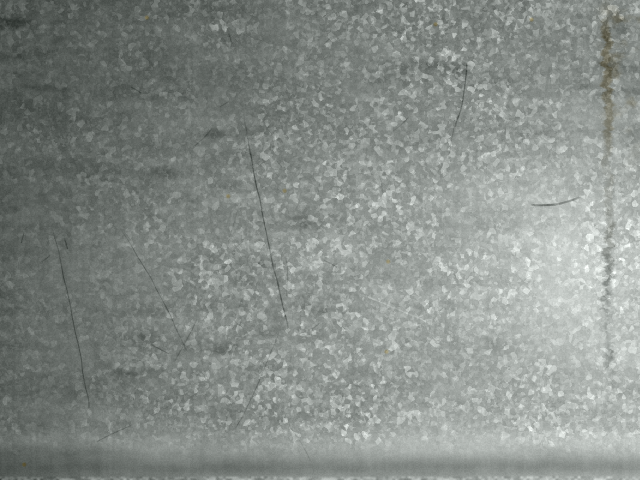
Reproduce this texture procedurally as a Shadertoy shader.

```glsl
float hash(vec2 p) {
    vec3 q = fract(vec3(p.xyx) * 0.1031);
    q += dot(q, q.yzx + 33.33);
    return fract((q.x + q.y) * q.z);
}

vec2 hash2(vec2 p) {
    return vec2(hash(p), hash(p + 57.3));
}

float noise(vec2 p) {
    vec2 i = floor(p), f = fract(p);
    f = f * f * (3.0 - 2.0 * f);
    return mix(mix(hash(i), hash(i + vec2(1, 0)), f.x),
               mix(hash(i + vec2(0, 1)), hash(i + vec2(1, 1)), f.x), f.y);
}

float fbm(vec2 p) {
    float sum = 0.0, amp = 0.5;
    for (int i = 0; i < 5; i++) {
        sum += amp * noise(p);
        p = mat2(1.8, 0.3, -0.3, 1.8) * p + 9.7;
        amp *= 0.55;
    }
    return sum - 0.53;
}

// Zinc spangle: soft-edged cells, mostly grey with a few bright flakes
float spangle(vec2 p) {
    p += 0.7 * vec2(noise(p * 0.9), noise(p * 0.9 + 31.0));
    vec2 cell = floor(p);
    float total = 0.0, weight = 0.0;
    for (int y = -1; y <= 1; y++)
    for (int x = -1; x <= 1; x++) {
        vec2 id = cell + vec2(x, y);
        vec2 d = id + hash2(id) - p;
        float w = exp(-13.0 * dot(d, d));
        float tone = hash(id + 113.0);
        total += w * (0.45 * tone + 0.9 * pow(tone, 6.0));
        weight += w;
    }
    return total / weight - 0.35;
}

// Slightly bowed scratch that fades at its start and wears unevenly
float scratch(vec2 p, vec2 a, vec2 b, float bow, float width) {
    vec2 dir = b - a;
    float len = length(dir);
    dir /= len;
    vec2 q = vec2(dot(p - a, dir), dot(p - a, vec2(-dir.y, dir.x)));
    float t = q.x / len;
    float off = abs(q.y - bow * t * (1.0 - t) - 0.003 * (noise(vec2(q.x * 35.0, a.x * 90.0)) - 0.5));
    float soft = max(1.0 / iResolution.y, 0.0012);
    float line = 1.0 - smoothstep(width - soft * 0.5, width + soft, off);
    float ends = smoothstep(0.0, 0.25, t) * (1.0 - smoothstep(0.95, 1.0, t));
    return line * ends * (0.5 + 0.5 * noise(q * 60.0 + a * 40.0));
}

void mainImage(out vec4 fragColor, in vec2 fragCoord) {
    vec2 p = fragCoord / iResolution.y;
    float u = fragCoord.x / iResolution.x;

    // Uneven light: dim at the left and top, glow at the right
    float light = 0.36 + 0.36 * u + 0.05 * sin(3.14159 * u);
    light -= 0.18 * smoothstep(0.4, 1.0, p.y) * (0.35 + 0.65 * u);
    vec2 glow = (p - vec2(1.2, 0.46)) / vec2(0.16, 0.19);
    light += 0.11 * exp(-dot(glow, glow));
    light += 0.06 * fbm(p * 4.0);

    // Rolled lower edge
    float rim = p.y + 0.008 * fbm(vec2(p.x * 6.0, 2.0));
    light += 0.05 * exp(-pow((rim - 0.085) / 0.03, 2.0));
    light -= (0.06 + 0.11 * u) * exp(-pow((rim - 0.027) / 0.019, 2.0));
    float lip = 1.0 - smoothstep(0.004, 0.011, rim);
    light += lip * (0.25 * noise(p * 150.0) - 0.08);

    // Metal grain, smears and faint upright rolling lines
    float crisp = smoothstep(0.03, 0.12, p.y) * (0.5 + 0.6 * smoothstep(0.0, 0.5, u));
    float grain = 0.15 * spangle(p * 105.0) + 0.09 * spangle(p * 190.0 + 40.0);
    light += grain * crisp * (0.85 + 1.3 * fbm(p * 7.0 + 5.0));
    light += 0.10 * fbm(p * vec2(6.0, 36.0) + 3.0) + 0.06 * fbm(p * 45.0);
    light += 0.035 * (hash(floor(p * 400.0)) - 0.5);
    light += 0.02 * (noise(vec2(p.x * 170.0, p.y * 2.0)) - 0.5);
    float smear = smoothstep(0.12, 0.35, fbm(p * vec2(9.0, 22.0) + 17.0));
    light -= 0.08 * smear * smoothstep(0.1, 0.2, p.y);

    // Long scratches
    float dark = 0.9 * scratch(p, vec2(0.505, 0.78), vec2(0.603, 0.305), -0.02, 0.0007);
    dark += 0.6 * scratch(p, vec2(0.585, 0.32), vec2(0.49, 0.105), 0.02, 0.0004);
    dark += 0.7 * scratch(p, vec2(0.1, 0.56), vec2(0.188, 0.14), 0.02, 0.0005);
    dark += 0.6 * scratch(p, vec2(0.24, 0.54), vec2(0.392, 0.262), 0.03, 0.0004);
    dark += 0.9 * scratch(p, vec2(0.943, 0.72), vec2(0.971, 0.87), -0.03, 0.0008);
    dark += 1.2 * scratch(p, vec2(1.216, 0.593), vec2(1.105, 0.573), 0.03, 0.0016);

    // Scattered small scratches, steep and more common at the left
    for (int i = 0; i < 30; i++) {
        vec2 seed = vec2(i, 7.0);
        vec2 start = hash2(seed) * vec2(1.3, 0.85) + vec2(0.0, 0.1);
        start.x *= mix(0.55, 1.0, hash(seed + 3.0));
        float angle = -1.57 + 2.4 * (hash(seed + 11.0) - 0.5);
        float len = 0.025 + 0.15 * pow(hash(seed + 19.0), 3.0);
        float bow = 0.3 * len * (hash(seed + 29.0) - 0.5);
        float depth = 0.15 + 0.5 * hash(seed + 41.0);
        dark += depth * scratch(p, start, start + len * vec2(cos(angle), sin(angle)), bow, 0.0005);
    }
    light -= 0.24 * min(dark, 1.2);
    light += 0.09 * scratch(p, vec2(0.74, 0.39), vec2(0.9, 0.325), 0.01, 0.0007);

    vec3 color = light + vec3(-0.011, 0.011, -0.004);

    // Ragged vertical stain, browner toward the top
    float ragged = 0.028 * fbm(p * vec2(12.0, 90.0)) + 0.012 * fbm(vec2(p.y * 8.0, 4.0));
    float stain = 1.0 - smoothstep(0.004, 0.013, abs(p.x - 1.267 + ragged));
    stain *= smoothstep(0.18, 0.27, p.y) * (1.0 - smoothstep(0.92, 0.99, p.y));
    stain *= smoothstep(-0.3, 0.1, fbm(p * vec2(20.0, 9.0) + 8.0));
    float blotch = smoothstep(0.02, 0.25, fbm(p * vec2(22.0, 30.0) + 2.0));
    blotch *= smoothstep(1.23, 1.29, p.x) * smoothstep(0.6, 0.85, p.y);
    float rust = max(stain, 0.7 * blotch);
    color -= rust * mix(vec3(0.22), vec3(0.11, 0.14, 0.19), smoothstep(0.4, 0.8, p.y));

    // Tiny ochre specks
    vec2 speck = floor(p * 14.0);
    float spot = length(p * 14.0 - speck - 0.2 - 0.6 * hash2(speck + 5.0));
    float ochre = step(0.965, hash(speck + 71.0)) * (1.0 - smoothstep(0.02, 0.09, spot));
    color -= ochre * vec3(-0.02, 0.03, 0.14);

    fragColor = vec4(clamp(color, 0.0, 1.0), 1.0);
}
```
